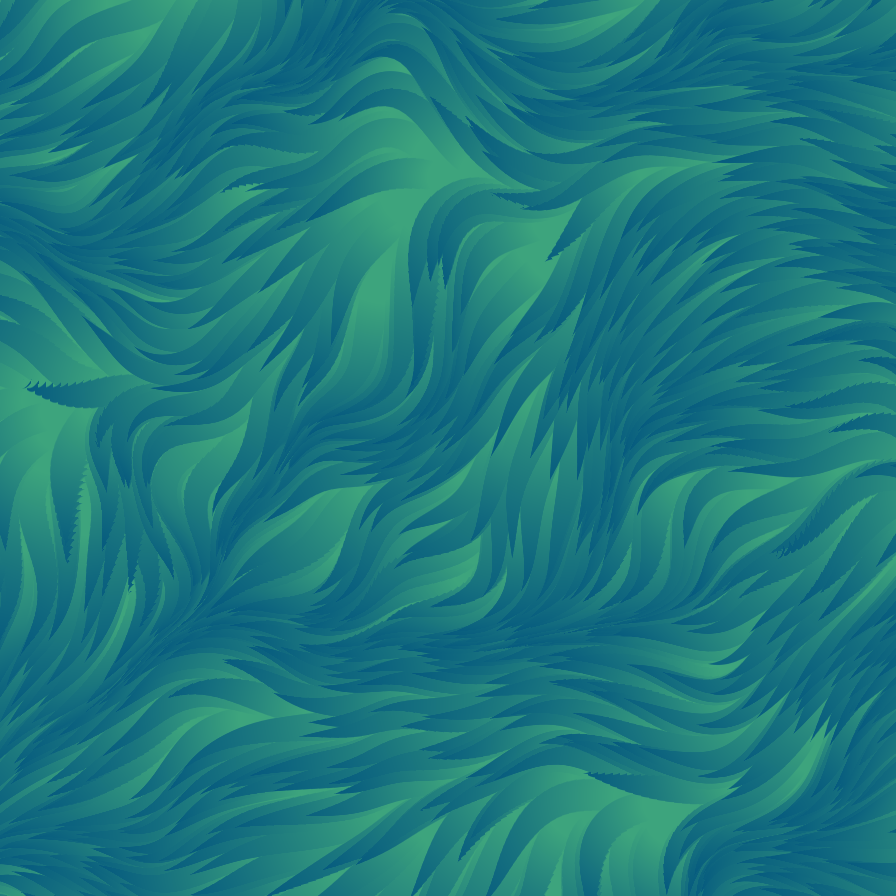
Reproduce this texture procedurally as a WebGL 1 fragment shader.

```glsl
precision highp float;
uniform vec2 u_resolution;

const int STEPS = 28;
const float MAX_LENGTH = 0.24;
const float STEP_SIZE = MAX_LENGTH / float(STEPS);
const float CELL = 0.033;
const float STRAND_RADIUS = 0.0175;
const vec3 SEA_GREEN = vec3(0.24, 0.645, 0.49);
const vec3 DEEP_BLUE = vec3(0.01, 0.34, 0.50);

vec3 hash3(vec2 p) {
  vec3 q = fract(p.xyx * vec3(0.1031, 0.1030, 0.0973));
  q += dot(q, q.yxz + 33.33);
  return fract((q.xxy + q.yzz) * q.zyx);
}

// One random value for each corner of a unit square
vec4 hashCorners(vec2 p) {
  vec4 x = fract((p.x + vec4(0.0, 1.0, 0.0, 1.0)) * 0.1031);
  vec4 y = fract((p.y + vec4(0.0, 0.0, 1.0, 1.0)) * 0.1031);
  vec4 d = x * (y + 33.33) + y * (x + 33.33) + x * (x + 33.33);
  return fract((x + y + 2.0 * d) * (x + d));
}

// Value noise in x, its gradient in yz
vec3 noiseGradient(vec2 p) {
  vec2 f = fract(p);
  vec2 u = f * f * f * (f * (f * 6.0 - 15.0) + 10.0);
  vec2 du = 30.0 * f * f * (f - 1.0) * (f - 1.0);
  vec4 h = hashCorners(floor(p));
  vec2 rise = h.yz - h.x;
  float twist = h.x - h.y - h.z + h.w;
  float value = h.x + dot(rise, u) + twist * u.x * u.y;
  return vec3(value, du * (rise + twist * u.yx));
}

// Scaled, centred noise octave with its gradient
vec3 bend(vec2 p, vec2 frequency, float amplitude, float shift) {
  vec3 n = noiseGradient(p * frequency + shift);
  return amplitude * vec3(n.x - 0.5, n.yz * frequency);
}

// Heading of the flow in x, its gradient in yz
vec3 flowAngle(vec2 p) {
  vec3 broad = bend(p, vec2(5.2, 4.2), 2.8, 17.3);
  vec3 fine = bend(p, vec2(11.0, 8.5), 1.4, 61.7);
  return vec3(3.65, 0.0, 0.0) + broad + fine;
}

// Darkest strand rooted near p, for a pixel "travelled" downstream of p
float strandTone(vec2 p, vec2 along, float travelled, float spread, float rate, float pixel) {
  vec2 normal = vec2(-along.y, along.x);
  vec2 home = floor(p / CELL);
  float softness = 1.5 * pixel * spread;
  float tone = 0.0;
  for (int y = -1; y <= 1; y++) {
    for (int x = -1; x <= 1; x++) {
      vec2 cell = home + vec2(float(x), float(y));
      vec3 random = hash3(cell + 203.0);
      vec2 offset = p - (cell + random.xy) * CELL;
      float ahead = dot(offset, along);
      float age = (travelled + ahead) / (MAX_LENGTH * mix(0.6, 1.0, random.z));
      if (abs(ahead) < 0.7 * STEP_SIZE && age > 0.0 && age < 1.0) {
        float localSpread = spread * (1.0 - rate * ahead);
        float radius = STRAND_RADIUS * (1.0 - age * age) * localSpread;
        radius = min(radius, 0.95 * CELL);
        float side = abs(dot(offset, normal));
        float cover = 1.0 - smoothstep(radius - softness, radius, side);
        float strength = mix(0.88, 1.0, fract(random.z * 7.0));
        tone = max(tone, age * (1.25 - 0.25 * age) * strength * cover);
      }
    }
  }
  return tone;
}

// Walk upstream, tracking how far neighbouring streamlines spread apart
float plumage(vec2 p, float pixel) {
  float spread = 1.0;
  float tone = 0.0;
  for (int i = 0; i < STEPS; i++) {
    vec3 flow = flowAngle(p);
    vec2 along = vec2(cos(flow.x), sin(flow.x));
    float rate = dot(flow.yz, vec2(-along.y, along.x));
    float travelled = float(i) * STEP_SIZE;
    float limited = clamp(spread, 0.02, 6.0);
    tone = max(tone, strandTone(p, along, travelled, limited, rate, pixel));
    spread *= exp(-STEP_SIZE * rate);
    p -= along * STEP_SIZE;
  }
  return tone;
}

void main() {
  float pixel = 1.0 / u_resolution.y;
  float tone = plumage(gl_FragCoord.xy * pixel, pixel);
  gl_FragColor = vec4(mix(SEA_GREEN, DEEP_BLUE, tone), 1.0);
}
```
